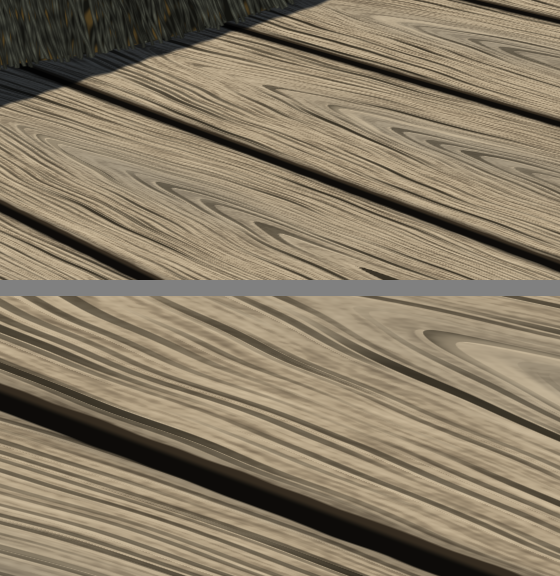
Top: the whole. Bottom: its middle third, enlarged.
Write a WebGL 2 fragment shader that draws this texture.

```glsl
#version 300 es
precision highp float;
// Weathered deck boards in perspective, with a bristle broom and its shadow at the top left.
// Screen points are projected onto the deck plane (across, along); the grain follows a ring
// field folded into pointed arches, cut by grooves and roughened with gradient noise.
uniform vec2 u_resolution;
out vec4 fragColor;

const vec2  VANISH = vec2(-4.427, 2.448);      // where the board edges converge
const float HORIZON_TILT = 0.1;
const float BOARD_STEP = 0.427;                // projected width of one board
const float FIRST_GAP = 2.967;
const float ALONG_SCALE = 26.0;
const float GAP_HALF = 0.034;
const float ARCH_CENTRE = 0.45;                // axis of the arches within a board
const float ARCH_SPREAD = 0.23;
const float BRISTLES = 46.0;                   // bristles per canvas height
const vec3 WOOD_DARK  = vec3(0.49, 0.43, 0.345);
const vec3 WOOD_MID   = vec3(0.67, 0.60, 0.49);
const vec3 WOOD_LIGHT = vec3(0.83, 0.76, 0.64);
const vec3 WOOD_GREY  = vec3(0.53, 0.50, 0.44);
const vec3 GROOVE     = vec3(0.17, 0.15, 0.11);
const vec3 GAP_BLACK  = vec3(0.05, 0.045, 0.035);
const vec3 GAP_SIDE   = vec3(0.20, 0.165, 0.12);
const vec3 SHADOW     = vec3(0.24, 0.28, 0.35);
const vec3 BROOM_DARK = vec3(0.07, 0.07, 0.055);
const vec3 BROOM_LIT  = vec3(0.36, 0.37, 0.32);
const vec3 BROOM_GOLD = vec3(0.40, 0.31, 0.15);

float hash(vec2 p) {
    vec3 q = fract(p.xyx * vec3(0.1031, 0.1030, 0.0973));
    q += dot(q, q.yzx + 33.33);
    return fract((q.x + q.y) * q.z);
}

float corner(vec2 cell, vec2 offset) {
    float a = 6.2832 * hash(cell);
    return dot(vec2(cos(a), sin(a)), offset);
}

// Gradient noise, roughly -0.7 to 0.7
float noise(vec2 p) {
    vec2 i = floor(p), f = fract(p), e = vec2(1, 0);
    vec2 s = f * f * f * (f * (f * 6.0 - 15.0) + 10.0);
    return mix(mix(corner(i, f), corner(i + e, f - e), s.x),
               mix(corner(i + e.yx, f - e.yx), corner(i + e.xx, f - e.xx), s.x), s.y);
}

// One family of grooves: x is the dark cut, y its sunlit lip
vec2 grooves(float ring, float along, float side, float seed, float width) {
    float aa = fwidth(ring) * 0.7, cell = floor(ring);
    float f = fract(ring) - 0.5 + 0.3 * (hash(vec2(cell, seed)) - 0.5);
    float wear = noise(vec2(along * 0.9 + seed, cell * 7.37 + seed));
    float strength = smoothstep(-0.35, 0.3, wear + 0.6 * (hash(vec2(cell + 40.0, seed)) - 0.5));
    float w = width * (0.5 + strength);
    float fade = strength * min(1.0, w / aa);
    float cut = 1.0 - smoothstep(w - aa, w + aa, abs(f));
    float lip = 1.0 - smoothstep(w - aa, w + aa, abs(f - side * (1.6 * w + aa)));
    return vec2(cut, lip * (1.0 - cut)) * fade;
}

vec3 deck(vec2 p) {
    // Project onto the deck
    vec2 rel = vec2(p.x - VANISH.x, VANISH.y - p.y);
    float depth = rel.y + HORIZON_TILT * rel.x;
    float across = (FIRST_GAP - rel.x / depth) / BOARD_STEP;
    float along = -ALONG_SCALE / depth;
    float board = floor(across), v = across - board;

    // Ring field: straight grain opening into an arch beyond the tip
    float tip = mix(-12.4, -10.8, clamp(board, 0.0, 1.0));
    float wobble = 0.055 * noise(vec2(along * 0.8, v * 2.5 + board * 9.1))
                 + 0.016 * noise(vec2(along * 2.7, v * 7.0 + board * 5.3));
    float off = v - ARCH_CENTRE + wobble;
    float opening = ARCH_SPREAD * tanh(0.6 * (along - tip));
    float ring = sqrt(off * off + 0.0012) - opening * exp(-off * off * 9.0);
    float side = off / (abs(off) + 0.03);

    // Layers of grain
    float skew = along + v * 2.0 + board * 17.0;
    float fibre = noise(vec2(ring * 62.0, skew * 2.6)) + 0.7 * noise(vec2(ring * 120.0, skew * 7.0));
    float grit = noise(vec2(across * 95.0, along * 42.0));
    float patches = noise(vec2(v * 3.0 + board * 7.0, along * 0.9));
    float tone = 0.75 * fibre + 0.35 * grit + 0.35 * patches;
    vec3 col = mix(WOOD_MID, WOOD_LIGHT, clamp(tone + 0.12, 0.0, 1.0));
    col = mix(col, WOOD_DARK, clamp(-1.5 * tone, 0.0, 1.0));
    float nearTip = exp(-off * off * 45.0 - pow(along - tip - 0.7, 2.0) * 0.9);
    col = mix(col, WOOD_GREY, 0.55 * nearTip);

    // Fine cuts, then a few deep ones
    vec2 fine = grooves(ring * 34.0 + 0.5 * wobble, skew * 1.4, side, board + 3.0, 0.13);
    vec2 deep = grooves(ring * 11.0 + 0.3, along, side, board + 21.0, 0.065);
    col = mix(col, WOOD_LIGHT, 0.4 * max(fine.y, deep.y));
    col = mix(col, GROOVE, max(0.55 * fine.x, 0.9 * deep.x));

    // Pale split along the arch tip
    float split = abs(ring - 0.035 + 0.01 * noise(vec2(along * 6.0, board)));
    col = mix(col, WOOD_LIGHT, 0.7 * nearTip * (1.0 - smoothstep(0.006, 0.018, split)));

    // Gaps between boards, with the far board's side showing
    float edge = across - floor(across + 0.5);
    float aa = fwidth(across);
    col *= 1.0 - 0.25 * (1.0 - smoothstep(GAP_HALF, GAP_HALF + 0.04, abs(edge)));
    vec3 gap = mix(GAP_SIDE, GAP_BLACK, smoothstep(-0.022, -0.004, edge));
    float ragged = GAP_HALF + 0.005 * noise(vec2(along * 9.0, board));
    return mix(gap, col, smoothstep(ragged - aa, ragged + aa, abs(edge)));
}

// Layered bristles hanging down to a curved, ragged hem
vec3 broom(vec2 p, vec3 col) {
    float drop = 1.0 - p.y, aa = 1.0 / u_resolution.y;
    float hem = 0.253 - 0.09 * p.x - 0.125 * p.x * p.x;
    float body = 1.0 - smoothstep(hem - 0.02 - aa, hem - 0.02 + aa, drop);
    float glow = smoothstep(0.0, 0.4, noise(p * vec2(20.0, 13.0)) + 0.25 - 0.4 * p.x);
    col = mix(col, mix(BROOM_DARK, BROOM_GOLD, 0.7 * glow), body);
    for (float i = 0.0; i < 4.0; i++) {
        float lean = 0.12 + 0.22 * p.x + 0.13 * (i - 1.5);
        float x = (p.x - lean * drop + 0.01 * noise(p * 9.0 + i)) * BRISTLES + i * 0.37;
        float id = floor(x), f = abs(fract(x) - 0.5);
        float rnd = hash(vec2(id + 60.0, i * 13.0 + 2.0));
        float reach = hem - 0.028 * hash(vec2(id + 90.0, i + 5.0));
        float w = 0.16 + 0.2 * rnd, soft = BRISTLES * aa;
        float mask = (1.0 - smoothstep(w - soft, w + soft, f)) * step(0.25, rnd)
                   * (1.0 - smoothstep(reach - aa, reach + aa, drop));
        vec3 strand = mix(BROOM_DARK, BROOM_LIT, rnd * (1.0 - 1.6 * f));
        col = mix(col, strand * (0.8 + 0.5 * noise(vec2(id, drop * 25.0))), mask);
    }
    return col;
}

void main() {
    vec2 p = gl_FragCoord.xy / u_resolution.y;
    p.x *= 2.0 * u_resolution.y / u_resolution.x;
    vec3 col = deck(p);
    float shadowEdge = 0.383 - 0.322 * p.x + 0.012 * noise(vec2(p.x * 14.0, 3.0));
    float shade = 1.0 - smoothstep(-0.008, 0.008, 1.0 - p.y - shadowEdge);
    col *= mix(vec3(1), SHADOW, shade);
    fragColor = vec4(broom(p, col), 1.0);
}
```
